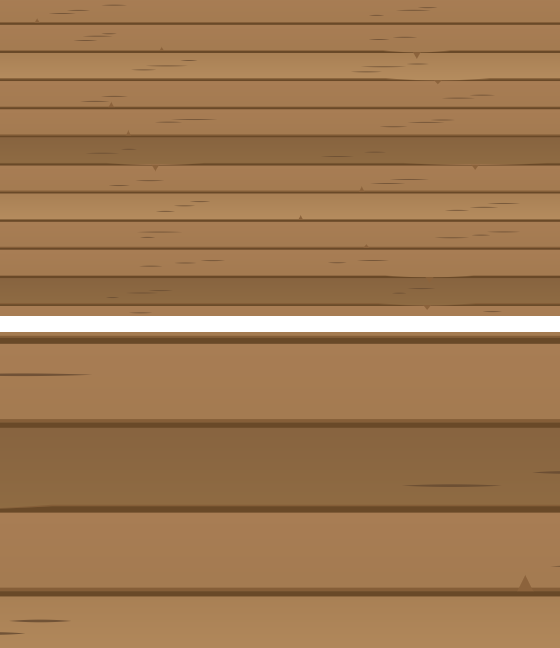
Top: the whole. Bottom: its middle third, enlarged.
Reproduce this texture procedurally as a Shadertoy shader.

```glsl
// Horizontal wooden planks with dark seams, tapered grain strokes and small chips.
// Planks repeat by floor/fract on height; grain and chips come from jittered cells.
// Lengths are in canvas heights, measured from the top edge downwards.

const float PITCH = 0.089;        // plank height
const float FIRST_SEAM = 0.0755;  // depth of the first seam
const float CELL = 0.889;         // width of a scatter cell
const float SEAM_HALF = 0.0031;   // half thickness of the dark seam
const float LIP = 0.0026;         // brown edge above the seam
const float GRAIN_HALF = 0.0014;  // half thickness of a grain stroke
const float GRAIN_CHANCE = 0.88;
const float CHIP_CHANCE = 0.55;
const float NOTCH_CHANCE = 0.2;

const vec3 MID_TOP = vec3(0.66, 0.49, 0.33);
const vec3 MID_LOW = vec3(0.64, 0.48, 0.315);
const vec3 LIGHT_TOP = vec3(0.66, 0.50, 0.33);
const vec3 LIGHT_LOW = vec3(0.71, 0.55, 0.37);
const vec3 DARK_TOP = vec3(0.53, 0.39, 0.25);
const vec3 DARK_LOW = vec3(0.56, 0.42, 0.26);
const vec3 LIP_COLOR = vec3(0.52, 0.37, 0.22);
const vec3 SEAM_COLOR = vec3(0.41, 0.285, 0.155);
const vec3 GRAIN_COLOR = vec3(0.40, 0.29, 0.19);
const vec3 CHIP_COLOR = vec3(0.55, 0.39, 0.235);

float hash(vec2 cell, float salt) {
    return fract(sin(dot(cell, vec2(127.1, 311.7)) + salt * 74.7) * 43758.5);
}

// Smooth coverage of a signed distance, negative inside.
float fill(float d) {
    return clamp(0.5 - d * iResolution.y, 0.0, 1.0);
}

// Coverage of the strip lo < y < hi.
float strip(float y, float lo, float hi) {
    return max(fill(y - hi) - fill(y - lo), 0.0);
}

// Triangle standing on y = 0 with its tip at y = h.
float triangle(vec2 p, float halfWidth, float h) {
    float side = (abs(p.x) - halfWidth * (1.0 - p.y / h)) * h / length(vec2(halfWidth, h));
    return fill(max(side, -p.y));
}

// Every fifth plank is dark, every fifth light, the others medium.
vec3 plankColor(float row, float depth) {
    float kind = mod(row, 5.0);
    if (kind == 2.0) return mix(LIGHT_TOP, LIGHT_LOW, depth);
    if (kind == 0.0 && row > 0.0) return mix(DARK_TOP, DARK_LOW, depth);
    return mix(MID_TOP, MID_LOW, depth);
}

// A cluster of two or three lens-shaped strokes in each cell.
float grain(float x, float row, float depth) {
    vec2 cell = vec2(floor(x / CELL), row);
    if (hash(cell, 1.0) > GRAIN_CHANCE) return 0.0;
    float centerX = mix(0.25, 0.75, hash(cell, 2.0)) * CELL;
    float centerY = mix(0.4, 0.58, hash(cell, 3.0));
    float ink = 0.0;
    for (int i = 0; i < 3; i++) {
        float n = float(i);
        if (i == 2 && hash(cell, 4.0) > 0.65) break;
        float shift = n == 0.0 ? 0.0 : (n * 2.0 - 3.0) * mix(0.03, 0.12, hash(cell, 5.0 + n));
        float rise = n == 0.0 ? 0.0 : (3.0 - n * 2.0) * mix(0.08, 0.2, hash(cell, 8.0 + n));
        float halfLen = mix(0.024, 0.074, hash(cell, 11.0 + n)) * (n == 0.0 ? 1.0 : 0.8);
        float u = (mod(x, CELL) - centerX - shift) / halfLen;
        float thick = GRAIN_HALF * max(1.0 - u * u, 0.0);
        float y = (depth - centerY - rise) * PITCH;
        ink = max(ink, strip(y, -thick, thick));
    }
    return ink;
}

void mainImage(out vec4 fragColor, in vec2 fragCoord) {
    vec2 p = fragCoord / iResolution.y;
    float r = (1.0 - p.y - FIRST_SEAM) / PITCH + 1.0;
    float row = floor(r);
    float depth = r - row;

    // Planks and grain
    vec3 color = plankColor(row, depth);
    color = mix(color, GRAIN_COLOR, 0.85 * grain(p.x, row, depth));

    // Nearest seam: y is the height above its middle
    float seam = floor(r + 0.5);
    float y = (seam - r) * PITCH;
    vec2 cell = vec2(floor(p.x / CELL), seam);
    float x = mod(p.x, CELL);

    // Some seams are pressed thin by a swelling with a notch below it
    float hasNotch = step(hash(cell, 21.0), NOTCH_CHANCE);
    float notchX = x - mix(0.3, 0.7, hash(cell, 22.0)) * CELL;
    float swellWidth = mix(0.09, 0.25, hash(cell, 23.0));
    float u = notchX / swellWidth;
    float swell = hasNotch * max(1.0 - u * u, 0.0);

    // Seam with its brown lip, thickness varying from seam to seam
    float wave = sin(seam * 3.0);
    float halfSeam = SEAM_HALF * (1.0 - 0.12 * wave);
    float lip = LIP * (1.0 + 0.5 * wave) * (1.0 - swell);
    float top = halfSeam * (1.0 - 1.3 * swell);
    color = mix(color, LIP_COLOR, strip(y, top, top + lip));
    color = mix(color, SEAM_COLOR, strip(y, -halfSeam, top));

    // Chips standing on the seam and notches hanging from it
    float chipX = x - mix(0.06, 0.94, hash(cell, 31.0)) * CELL;
    float chipH = mix(0.009, 0.02, hash(cell, 32.0));
    float chipW = mix(0.007, 0.01, hash(cell, 33.0));
    float hasChip = step(hash(cell, 34.0), CHIP_CHANCE) * (1.0 - hasNotch);
    float chip = hasChip * triangle(vec2(chipX, y - halfSeam), chipW, chipH);
    float notch = hasNotch * triangle(vec2(notchX, top - y), 0.012, chipH + 0.003);
    color = mix(color, CHIP_COLOR, max(chip, notch));

    fragColor = vec4(color, 1.0);
}
```
